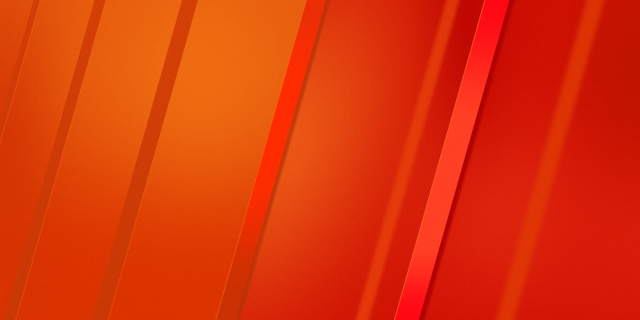
Give the GLSL for this background, as a Shadertoy shader.

```glsl
// Slanted red and orange panels with glossy bars, soft light streaks and warm glows.

const float SLANT = 0.283;

const vec3 EMBER   = vec3(0.86, 0.20, 0.00);
const vec3 ORANGE  = vec3(0.90, 0.35, 0.05);
const vec3 AMBER   = vec3(0.94, 0.43, 0.07);
const vec3 RUST    = vec3(0.78, 0.22, 0.02);
const vec3 RED     = vec3(0.81, 0.06, 0.01);
const vec3 CRIMSON = vec3(0.73, 0.00, 0.00);
const vec3 SCARLET = vec3(0.87, 0.14, 0.05);
const vec3 CORAL   = vec3(1.00, 0.25, 0.14);

float hash(vec2 p) {
    return fract(sin(dot(p, vec2(127.1, 311.7))) * 43758.5453);
}

// Elliptical falloff: 1 at the centre, fading over the given radii.
float glow(vec2 p, vec2 centre, vec2 radii) {
    vec2 d = (p - centre) / radii;
    return exp(-dot(d, d));
}

// Antialiased band between two slanted positions.
float band(float s, float left, float right, float aa) {
    return smoothstep(left - aa, left + aa, s)
         * (1.0 - smoothstep(right - aa, right + aa, s));
}

// Shade that starts at an edge and fades to its right.
float edgeShadow(float s, float edge, float size, float aa) {
    return smoothstep(edge - aa, edge + aa, s)
         * (1.0 - smoothstep(edge + size * 0.4, edge + size, s));
}

// Blurred streak of light.
float streak(float s, float centre, float width) {
    float d = (s - centre) / width;
    return exp(-d * d * d * d);
}

vec3 warmPanels(vec2 p) {
    vec3 col = mix(EMBER, ORANGE, smoothstep(0.15, 0.8, p.y));
    col = mix(col, AMBER, 0.9 * glow(p, vec2(0.63, 0.78), vec2(0.30, 0.36)));
    return mix(col, vec3(0.82, 0.19, 0.01), 0.8 * glow(p, vec2(0.0, 0.55), vec2(0.17, 0.5)));
}

vec3 redPanels(vec2 p, float s) {
    vec3 col = RED;
    col = mix(col, SCARLET, glow(p, vec2(1.57, 0.34), vec2(0.28, 0.30)));
    col = mix(col, SCARLET, 0.6 * glow(p, vec2(2.0, 0.25), vec2(0.25, 0.3)));
    col = mix(col, vec3(0.75, 0.08, 0.0), glow(p, vec2(2.0, 0.8), vec2(0.18, 0.3)));
    col = mix(col, CRIMSON, 0.9 * glow(p, vec2(1.45, 0.95), vec2(0.13, 0.35)));
    return mix(col, vec3(0.92, 0.34, 0.08), glow(vec2(s, p.y), vec2(0.73, 0.55), vec2(0.33, 0.52)));
}

void mainImage(out vec4 fragColor, in vec2 fragCoord) {
    vec2 p = fragCoord / iResolution.y;
    float s = p.x - SLANT * p.y;
    float aa = 0.8 / iResolution.y;

    // Panels
    vec3 col = mix(warmPanels(p), redPanels(p, s), smoothstep(-aa, aa, s - 0.72));

    // Matte bars on the warm side, each with a faint lit right edge
    vec3 matte = mix(RUST, vec3(0.82, 0.23, 0.02), p.y);
    for (int i = 0; i < 3; i++) {
        float k = float(i);
        float centre = -0.168 + 0.198 * k + 0.0415 * k * (k - 1.0);
        float halfWidth = 0.010 + 0.0075 * k;
        float right = centre + halfWidth;
        col = mix(col, matte, 0.9 * band(s, centre - halfWidth, right, aa));
        col = mix(col, AMBER, 0.3 * band(s, right, right + 0.004, aa));
    }

    // Soft streaks on the red side
    col = mix(col, vec3(0.91, 0.25, 0.04), 0.8 * streak(s, 1.132, 0.022));
    col = mix(col, vec3(0.88, 0.22, 0.02), 0.85 * streak(s, 1.578, 0.030));

    // Narrow glossy bar between the two sides
    vec3 narrow = mix(vec3(0.80, 0.19, 0.01), vec3(1.0, 0.17, 0.0), smoothstep(0.08, 0.45, p.y));
    narrow = mix(narrow, vec3(0.92, 0.18, 0.02), smoothstep(0.75, 1.0, p.y));
    col = mix(col, RUST * 0.9, 0.75 * edgeShadow(s, 0.734, 0.022, aa));
    col = mix(col, narrow, band(s, 0.675, 0.736, aa));
    col = mix(col, AMBER, 0.6 * band(s, 0.673, 0.676, aa));

    // Wide glossy bar
    float middle = smoothstep(0.0, 0.25, p.y) * (1.0 - smoothstep(0.6, 1.0, p.y));
    vec3 wide = mix(vec3(1.0, 0.03, 0.08), CORAL, middle);
    col = mix(col, vec3(0.68, 0.0, 0.01), 0.9 * edgeShadow(s, 1.306, 0.028, aa));
    col = mix(col, wide, band(s, 1.233, 1.309, aa));
    col = mix(col, vec3(1.0, 0.5, 0.2), 0.65 * band(s, 1.231, 1.234, aa));

    // Fine grain
    col += 0.012 * (hash(floor(p * 256.0)) - 0.5);
    fragColor = vec4(clamp(col, 0.0, 1.0), 1.0);
}
```
